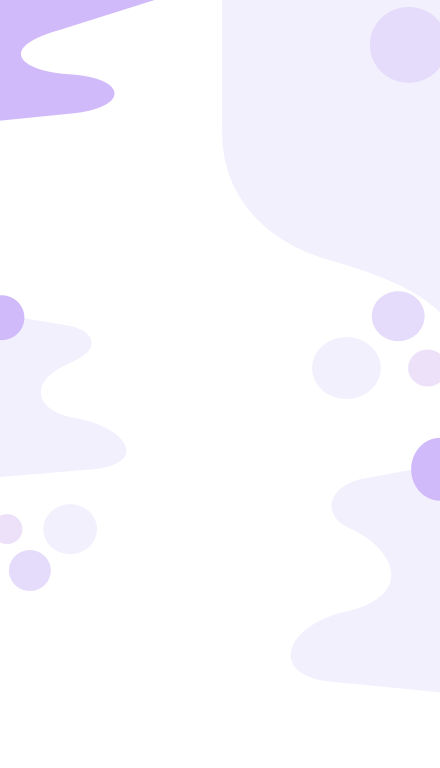
Reproduce this background procedurally as a Shadertoy shader.

```glsl
const vec2 GRID = vec2(442.0, 770.0);   // design units across the canvas
const int CURVE_STEPS = 14;

const vec3 WHITE = vec3(1.0);
const vec3 PALE = vec3(0.953, 0.941, 0.996);
const vec3 LILAC = vec3(0.898, 0.859, 0.98);
const vec3 BLUSH = vec3(0.925, 0.882, 0.976);
const vec3 VIOLET = vec3(0.816, 0.729, 0.98);

// Adds one segment to a signed distance; each crossing to the right flips the sign
void addLine(inout float dist, vec2 p, vec2 a, vec2 b) {
    vec2 ab = b - a, ap = p - a;
    float t = clamp(dot(ap, ab) / dot(ab, ab), 0.0, 1.0);
    dist = sign(dist) * min(abs(dist), length(ap - ab * t));
    bool spans = (a.y > p.y) != (b.y > p.y);
    if (spans && ap.x < ab.x * ap.y / ab.y) dist = -dist;
}

vec2 bezier(vec2 a, vec2 b, vec2 c, vec2 d, float t) {
    float s = 1.0 - t;
    return s * s * s * a + 3.0 * s * t * (s * b + t * c) + t * t * t * d;
}

void addCurve(inout float dist, vec2 p, vec2 a, vec2 b, vec2 c, vec2 d) {
    vec2 last = a;
    for (int i = 1; i <= CURVE_STEPS; i++) {
        vec2 next = bezier(a, b, c, d, float(i) / float(CURVE_STEPS));
        addLine(dist, p, last, next);
        last = next;
    }
}

float ellipse(vec2 p, vec2 center, vec2 radius) {
    vec2 q = (p - center) / radius;
    float k = length(q);
    return k * (k - 1.0) / max(length(q / radius), 1e-4);
}

// Each shape below grows from the wall at x = 0
float cornerWave(vec2 p) {
    float d = 1e3;
    addLine(d, p, vec2(187, -10), vec2(60, 30));
    addCurve(d, p, vec2(60, 30), vec2(45, 34), vec2(21, 43), vec2(21, 54));
    addCurve(d, p, vec2(21, 54), vec2(21, 65), vec2(43, 73), vec2(70, 74.5));
    addCurve(d, p, vec2(70, 74.5), vec2(95, 76), vec2(115, 83), vec2(115, 94));
    addCurve(d, p, vec2(115, 94), vec2(115, 104), vec2(95, 112), vec2(70, 114));
    addLine(d, p, vec2(70, 114), vec2(-20, 123));
    return d;
}

float smallWave(vec2 p) {
    float d = 1e3;
    addLine(d, p, vec2(-20, 311.7), vec2(66, 326));
    addCurve(d, p, vec2(66, 326), vec2(82, 328.5), vec2(92, 335), vec2(92, 344));
    addCurve(d, p, vec2(92, 344), vec2(92, 352), vec2(83, 358), vec2(72, 363));
    addCurve(d, p, vec2(72, 363), vec2(54, 371), vec2(41, 381), vec2(41, 393));
    addCurve(d, p, vec2(41, 393), vec2(41, 407), vec2(57, 416), vec2(75, 419));
    addCurve(d, p, vec2(75, 419), vec2(104, 424), vec2(127, 438), vec2(127, 452));
    addCurve(d, p, vec2(127, 452), vec2(127, 462), vec2(113, 469), vec2(93, 470.5));
    addLine(d, p, vec2(93, 470.5), vec2(-20, 480));
    return d;
}

float largeWave(vec2 p) {
    float d = 1e3;
    addLine(d, p, vec2(-20, 462), vec2(78, 480));
    addCurve(d, p, vec2(78, 480), vec2(97, 484), vec2(109, 495), vec2(109, 507));
    addCurve(d, p, vec2(109, 507), vec2(109, 517), vec2(102, 525), vec2(90, 530));
    addCurve(d, p, vec2(90, 530), vec2(66, 541), vec2(49, 559), vec2(49, 577));
    addCurve(d, p, vec2(49, 577), vec2(49, 595), vec2(70, 608), vec2(94, 613));
    addCurve(d, p, vec2(94, 613), vec2(126, 620), vec2(150, 638), vec2(150, 657));
    addCurve(d, p, vec2(150, 657), vec2(150, 672), vec2(134, 682), vec2(104, 684));
    addLine(d, p, vec2(104, 684), vec2(-20, 696));
    return d;
}

float hangingPanel(vec2 p) {
    float d = 1e3;
    addLine(d, p, vec2(219, -10), vec2(219, 132));
    addCurve(d, p, vec2(219, 132), vec2(219, 200), vec2(172, 245), vec2(107, 262));
    addCurve(d, p, vec2(107, 262), vec2(55, 277), vec2(20, 292), vec2(-6, 319));
    return d;
}

void paint(inout vec3 color, vec3 ink, float dist, float pixel) {
    color = mix(color, ink, clamp(0.5 - dist / pixel, 0.0, 1.0));
}

void mainImage(out vec4 fragColor, in vec2 fragCoord) {
    vec2 p = fragCoord / iResolution.xy * GRID;
    p.y = GRID.y - p.y;                          // measure down from the top
    vec2 mirrored = vec2(GRID.x - p.x, p.y);     // measure from the right wall
    float pixel = GRID.y / iResolution.y;
    vec3 color = WHITE;

    // Flowing shapes
    paint(color, VIOLET, cornerWave(p), pixel);
    paint(color, PALE, smallWave(p), pixel);
    paint(color, PALE, largeWave(mirrored), pixel);
    paint(color, PALE, hangingPanel(mirrored), pixel);

    // Discs on the right
    paint(color, LILAC, ellipse(p, vec2(410.5, 45), vec2(39, 38)), pixel);
    paint(color, LILAC, ellipse(p, vec2(400, 317), vec2(26.5, 25)), pixel);
    paint(color, PALE, ellipse(p, vec2(348, 369), vec2(34.5, 31)), pixel);
    paint(color, BLUSH, ellipse(p, vec2(429.5, 369), vec2(19.5, 18.5)), pixel);
    paint(color, VIOLET, ellipse(p, vec2(442, 470.5), vec2(29, 31.5)), pixel);

    // Discs on the left
    paint(color, VIOLET, ellipse(p, vec2(1.5, 318.5), vec2(23, 22.5)), pixel);
    paint(color, BLUSH, ellipse(p, vec2(7, 530.5), vec2(15.5, 15)), pixel);
    paint(color, PALE, ellipse(p, vec2(70.5, 530.5), vec2(27, 25)), pixel);
    paint(color, LILAC, ellipse(p, vec2(30, 572), vec2(21, 20.5)), pixel);

    fragColor = vec4(color, 1.0);
}
```
